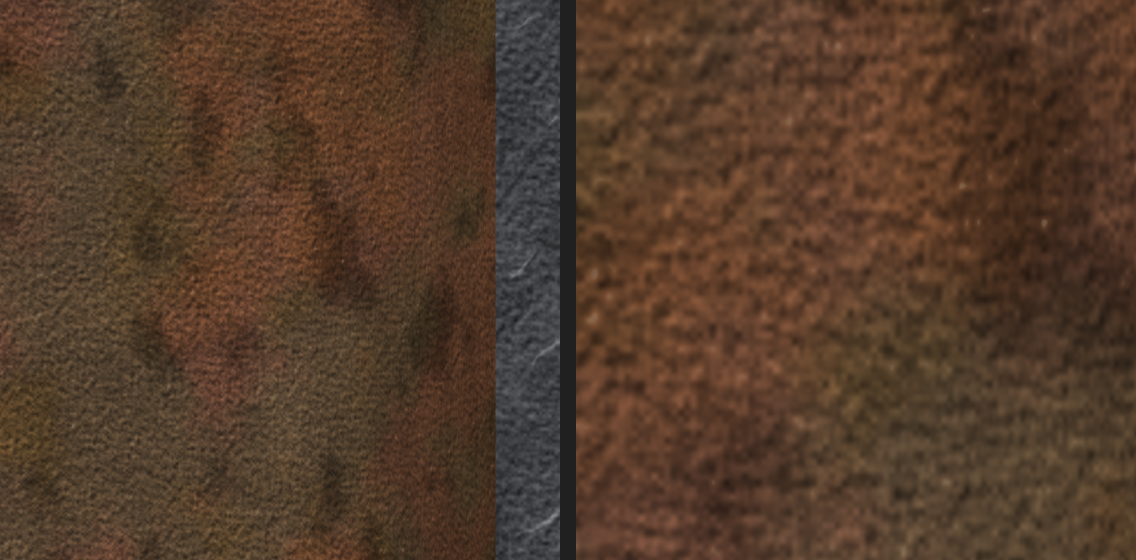
Left: the whole. Right: its middle third, enlarged.
A Shadertoy shader for this texture:

```glsl
// Worn brown leather-like surface beside a narrow strip of veined grey stone.
// Embossed value noise gives the grain, fbm the stains and tints; the grain
// is squeezed towards the seam as if the brown sheet curved away.

const vec3 BROWN = vec3(0.338, 0.247, 0.190);
const vec3 RED_TINT = vec3(1.05, 0.95, 0.94);
const vec3 OLIVE_TINT = vec3(0.91, 0.99, 0.94);
const vec3 OCHRE_TINT = vec3(1.02, 0.98, 0.82);
const vec3 SPECK = vec3(0.52, 0.45, 0.37);
const vec3 STONE = vec3(0.250, 0.254, 0.264);
const vec3 VEIN = vec3(0.50, 0.50, 0.51);

const float SEAM_X = 0.885;
const float SEAM_SOFTNESS = 0.0016;
const float CURVE = 0.35;           // squeeze of the grain near the seam
const float BROWN_GRAIN = 125.0;    // grains across the canvas
const float STONE_GRAIN = 95.0;
const float BROWN_CONTRAST = 0.85;
const float STONE_CONTRAST = 0.95;
const float VEIN_WIDTH = 0.0045;
const int VEIN_COUNT = 5;

float hash(vec2 p) {
    return fract(sin(dot(p, vec2(127.1, 311.7))) * 43758.5453);
}

float noise(vec2 p) {
    vec2 cell = floor(p), f = fract(p);
    f = f * f * (3.0 - 2.0 * f);
    float low = mix(hash(cell), hash(cell + vec2(1.0, 0.0)), f.x);
    float high = mix(hash(cell + vec2(0.0, 1.0)), hash(cell + 1.0), f.x);
    return mix(low, high, f.y);
}

vec2 turn(vec2 p) {
    return mat2(0.8, 0.6, -0.6, 0.8) * p;
}

float fbm(vec2 p) {
    float sum = 0.0, amplitude = 0.5;
    for (int i = 0; i < 5; i++) {
        sum += amplitude * noise(p);
        p = turn(p) * 2.03 + 17.3;
        amplitude *= 0.5;
    }
    return sum / 0.97;
}

// Signed grain around zero: lit bumps plus finer grit
float grain(vec2 p) {
    vec2 q = turn(p);
    float bumps = noise(q) - noise(q + vec2(0.75, -0.5));
    float grit = noise(p * 1.9 + 41.0) - 0.5;
    return 0.48 * bumps + 0.42 * grit;
}

vec3 brownSheet(vec2 uv) {
    vec2 p = vec2(uv.x + CURVE * pow(uv.x, 4.0), uv.y);
    float nearSeam = smoothstep(0.5, SEAM_X, uv.x);

    // Broad colour drifts
    vec3 color = BROWN * mix(1.07, 0.86, nearSeam);
    color *= mix(OLIVE_TINT, RED_TINT, smoothstep(0.34, 0.64, fbm(p * 5.0 + 3.0)));
    float ochre = smoothstep(0.5, 0.7, fbm(p * 4.0 + 31.0));
    color *= mix(vec3(1.0), OCHRE_TINT, max(ochre, 0.7 * nearSeam));
    color *= 1.0 + 0.28 * (fbm(p * 9.0 + 11.0) - 0.5);
    color *= 1.0 - 0.13 * nearSeam * smoothstep(0.5, 0.1, uv.y);

    // Dark stains and faint vertical streaks
    float stain = smoothstep(0.56, 0.76, fbm(p * vec2(11.0, 8.0) + 57.0));
    color *= 1.0 - 0.27 * stain;
    float streak = noise(p * vec2(38.0, 5.0)) - 0.5;
    color *= 1.0 + 0.14 * streak * smoothstep(0.3, 0.8, uv.x);

    // Grain and sparse pale specks
    vec2 g = p * BROWN_GRAIN;
    float relief = grain(g);
    color *= 1.0 + BROWN_CONTRAST * mix(1.0, 0.75, nearSeam) * relief;
    float speck = smoothstep(0.27, 0.5, relief) * smoothstep(0.45, 0.75, noise(g * 0.45 + 9.0));
    return mix(color, SPECK, 0.5 * speck * (1.0 - 0.6 * nearSeam));
}

vec3 greyStone(vec2 uv) {
    float relief = grain(uv * STONE_GRAIN + 73.0);
    float cloud = fbm(uv * 9.0 + 23.0) - 0.5;
    vec3 color = STONE * (1.0 + 0.55 * cloud + STONE_CONTRAST * relief);

    // Wandering diagonal veins, broken along their length
    float across = uv.x - SEAM_X;
    float wobble = 0.07 * (fbm(uv * 14.0 + 5.0) - 0.5);
    for (int i = 0; i < VEIN_COUNT; i++) {
        float id = float(i);
        float slope = mix(0.4, 1.3, hash(vec2(id, 4.0)));
        float height = 0.04 + 0.225 * id + 0.05 * (hash(vec2(id, 9.0)) - 0.5);
        float dist = abs(uv.y - height - slope * across - wobble) / sqrt(1.0 + slope * slope);
        float line = exp(-pow(dist / VEIN_WIDTH, 2.0));
        float strength = smoothstep(0.3, 0.7, noise(uv * 27.0 + id * 13.0));
        color = mix(color, VEIN * (1.0 + 0.6 * relief), 0.7 * line * strength);
    }
    return color;
}

void mainImage(out vec4 fragColor, in vec2 fragCoord) {
    vec2 uv = fragCoord / iResolution.xy;
    float seam = smoothstep(-SEAM_SOFTNESS, SEAM_SOFTNESS, uv.x - SEAM_X);
    vec3 color = mix(brownSheet(uv), greyStone(uv), seam);
    fragColor = vec4(clamp(color, 0.0, 1.0), 1.0);
}
```
